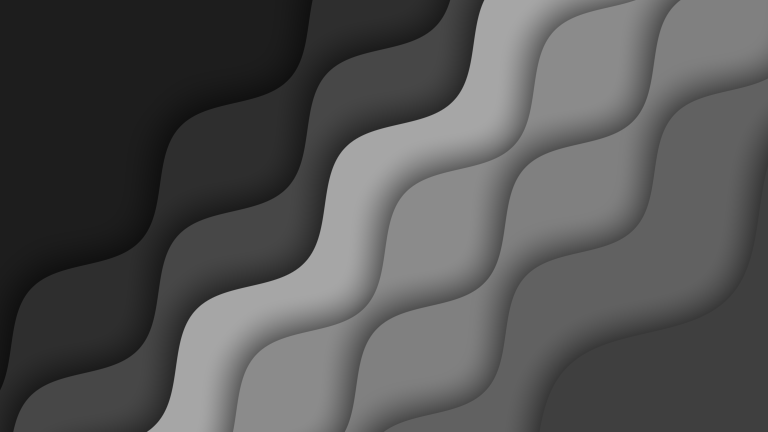
Give the GLSL for this background, as a Shadertoy shader.

```glsl
// Overlapping grey paper layers with wavy diagonal edges and soft drop shadows.

#define LAYER_COUNT 7
#define BACK_GREY 0.112
#define WAVE_LENGTH 0.509
#define WAVE_HEIGHT 0.0556
#define SHADOW_REACH 0.09
#define SHADOW_OPACITY 0.86
#define SLOPE_ANGLE 0.827

const float TAU = 6.2831853;

// Each layer: edge offset, wave phase, wave scale, grey level.
const vec4 LAYERS[LAYER_COUNT] = vec4[LAYER_COUNT](
    vec4(0.561, 0.192, 1.0, 0.182),
    vec4(0.728, 0.005, 1.0, 0.278),
    vec4(0.875, 0.414, 1.0, 0.650),
    vec4(1.048, 0.432, 1.0, 0.545),
    vec4(1.213, 0.154, 1.0, 0.500),
    vec4(1.384, 0.479, 1.0, 0.382),
    vec4(1.625, 0.448, 1.5, 0.247)
);

// Approximate signed distance to a wavy edge, positive inside the layer.
// pos.x runs along the edge and pos.y across it.
float waveDistance(vec2 pos, vec4 layer) {
    float frequency = TAU / (WAVE_LENGTH * layer.z);
    float height = WAVE_HEIGHT * layer.z;
    float angle = (pos.x - layer.y) * frequency;
    float slope = height * frequency * cos(angle);
    return (pos.y - layer.x - height * sin(angle)) / sqrt(1.0 + slope * slope);
}

void mainImage(out vec4 fragColor, in vec2 fragCoord) {
    // Rotate about the top left corner so the edges run up to the right.
    vec2 pos = fragCoord / iResolution.y - vec2(0.0, 1.0);
    vec2 along = vec2(cos(SLOPE_ANGLE), sin(SLOPE_ANGLE));
    vec2 across = vec2(along.y, -along.x);
    vec2 rotated = vec2(dot(pos, along), dot(pos, across));
    float pixel = 1.0 / iResolution.y;

    // Stack from back to front: shade what lies below, then cover it.
    float grey = BACK_GREY;
    for (int i = 0; i < LAYER_COUNT; i++) {
        float dist = waveDistance(rotated, LAYERS[i]);
        float shadow = smoothstep(-SHADOW_REACH, SHADOW_REACH, dist);
        float cover = smoothstep(-0.7 * pixel, 0.7 * pixel, dist);
        grey *= 1.0 - SHADOW_OPACITY * shadow;
        grey = mix(grey, LAYERS[i].w, cover);
    }
    fragColor = vec4(vec3(grey), 1.0);
}
```
